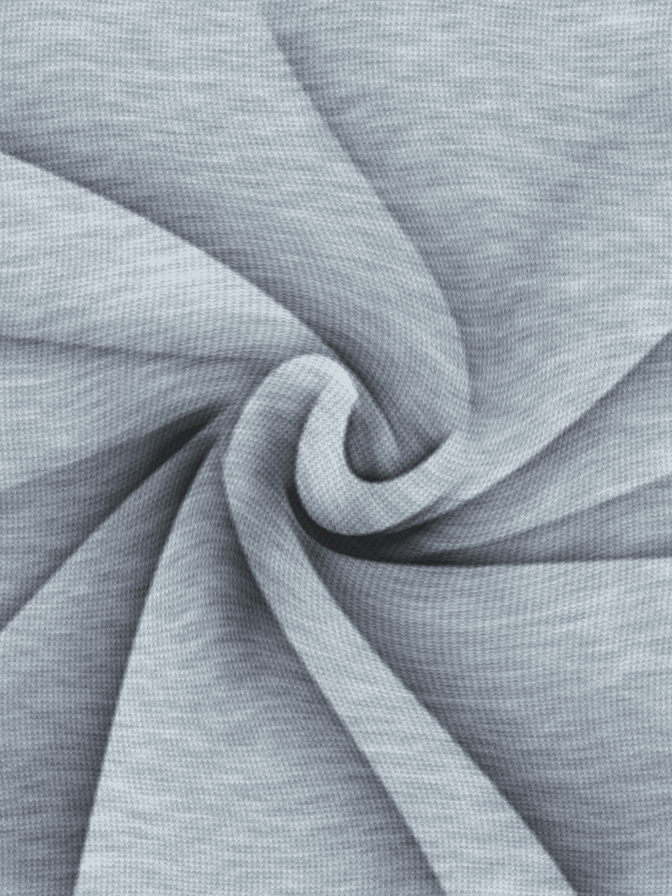
Reproduce this texture procedurally as a WebGL 2 fragment shader.

```glsl
#version 300 es
precision highp float;
uniform vec2 u_resolution;
out vec4 fragColor;

const vec2 SPAN = vec2(5.76, 7.68);      // canvas size in cloth units
const vec2 SWIRL_CENTRE = vec2(3.0, 3.7);
const float SWIRL_TURN = 1.1;
const float BASE_TONE = 0.765;
const float FOLD_DEPTH = 1.4;
const float EDGE_SOFTNESS = 0.03;
const float HEATHER = 0.21;
const float KNIT = 0.062;
const float GRAIN = 0.075;
const float WALES = 20.0;                // stitches per unit
const int SEGMENTS = 18;
const vec3 DEEP = vec3(0.13, 0.14, 0.145);
const vec3 SHADE = vec3(0.42, 0.45, 0.49);
const vec3 CLOTH = vec3(0.65, 0.69, 0.72);
const vec3 LIGHT = vec3(0.82, 0.855, 0.875);

vec2 hash2(vec2 p) {
  vec3 h = fract(p.xyx * vec3(0.1031, 0.103, 0.0973));
  h += dot(h, h.yzx + 33.33);
  return fract((h.xx + h.yz) * h.zy);
}

// Cellular noise: distance to the nearest scattered point
float cellular(vec2 p) {
  vec2 cell = floor(p), f = fract(p);
  float nearest = 2.0;
  for (int i = 0; i < 9; i++) {
    vec2 o = vec2(i % 3 - 1, i / 3 - 1);
    nearest = min(nearest, length(o + hash2(cell + o) - f));
  }
  return nearest;
}

vec2 bezier(vec2 a, vec2 b, vec2 c, vec2 d, float t) {
  float s = 1.0 - t;
  return s * s * s * a + 3.0 * s * s * t * b + 3.0 * s * t * t * c + t * t * t * d;
}

// Tone change beside a crease; sides = (left tone, left width, right tone, right width)
float crease(vec2 p, vec2 a, vec2 b, vec2 c, vec2 d, vec4 sides) {
  float best = 1e5, side = 1.0, along = 0.0;
  vec2 start = a;
  for (int i = 1; i <= SEGMENTS; i++) {
    vec2 end = bezier(a, b, c, d, float(i) / float(SEGMENTS));
    vec2 e = end - start, q = p - start;
    float h = clamp(dot(q, e) / dot(e, e), 0.0, 1.0);
    float dist = length(q - h * e);
    if (dist < best) {
      best = dist;
      side = sign(e.x * q.y - e.y * q.x);
      along = (float(i) - 1.0 + h) / float(SEGMENTS);
    }
    start = end;
  }
  float taper = smoothstep(0.0, 0.14, along) * smoothstep(1.0, 0.86, along);
  vec2 tones = sides.xz * exp(-best / sides.yw);
  return taper * mix(tones.y, tones.x, smoothstep(-EDGE_SOFTNESS, EDGE_SOFTNESS, best * side));
}

// Soft round patch of tone
float patchTone(vec2 p, vec2 centre, vec2 size) {
  vec2 q = (p - centre) / size;
  return exp(-dot(q, q));
}

float folds(vec2 p) {
  float t = 0.0;
  // Upper fold, and the valley to its right
  t += crease(p, vec2(2.1, 7.9), vec2(2.9, 5.9), vec2(4.4, 5.3), vec2(3.95, 3.7), vec4(-0.17, 0.35, -0.03, 0.12));
  t += crease(p, vec2(6.0, 6.9), vec2(4.9, 6.6), vec2(4.6, 5.6), vec2(4.2, 4.4), vec4(-0.08, 0.4, -0.08, 0.4));
  // Left folds
  t += crease(p, vec2(-0.9, 6.7), vec2(1.6, 5.9), vec2(3.4, 4.6), vec2(3.45, 3.6), vec4(-0.24, 0.36, 0.03, 0.5));
  t += crease(p, vec2(-0.9, 4.9), vec2(0.6, 4.75), vec2(1.4, 4.6), vec2(2.5, 4.6), vec4(-0.13, 0.35, -0.24, 0.17));
  t += crease(p, vec2(-0.9, 3.1), vec2(0.5, 3.7), vec2(1.3, 3.9), vec2(2.1, 4.4), vec4(-0.04, 0.2, -0.15, 0.35));
  t += crease(p, vec2(-0.7, 1.5), vec2(0.6, 2.9), vec2(1.2, 3.6), vec2(2.1, 4.3), vec4(-0.22, 0.25, 0.05, 0.25));
  // Lower folds
  t += crease(p, vec2(0.5, -0.6), vec2(1.0, 1.7), vec2(1.3, 3.2), vec2(2.0, 4.1), vec4(-0.31, 0.48, 0.04, 0.3));
  t += crease(p, vec2(1.88, 4.1), vec2(1.85, 2.4), vec2(3.2, 1.6), vec2(4.1, -0.6), vec4(-0.03, 0.2, -0.27, 0.42));
  t += crease(p, vec2(2.4, 3.4), vec2(2.9, 2.0), vec2(4.3, 1.3), vec2(5.3, -0.6), vec4(-0.3, 0.5, -0.03, 0.15));
  // Right folds
  t += crease(p, vec2(6.6, 5.7), vec2(5.0, 4.1), vec2(4.3, 3.3), vec2(3.0, 3.0), vec4(-0.24, 0.25, 0.03, 0.2));
  t += crease(p, vec2(6.6, 4.0), vec2(5.0, 3.3), vec2(4.4, 3.0), vec2(3.4, 2.9), vec4(-0.14, 0.22, 0.03, 0.2));
  // Central roll: outer arch, inner lip, underside and the crease below
  t += crease(p, vec2(1.9, 3.5), vec2(2.0, 4.7), vec2(3.05, 5.1), vec2(3.12, 4.0), vec4(-0.22, 0.18, 0.06, 0.16));
  t += crease(p, vec2(3.12, 4.4), vec2(2.6, 3.45), vec2(3.35, 3.2), vec2(3.98, 4.1), vec4(-0.42, 0.15, 0.02, 0.12));
  t += crease(p, vec2(2.9, 4.5), vec2(2.1, 3.6), vec2(2.65, 2.3), vec2(4.1, 3.7), vec4(-0.02, 0.1, -0.36, 0.16));
  t += crease(p, vec2(2.4, 3.7), vec2(2.55, 2.5), vec2(3.6, 2.85), vec2(6.8, 2.95), vec4(-0.28, 0.13, 0.02, 0.25));
  // Broad hollows and lit crowns
  t -= 0.17 * patchTone(p, vec2(2.33, 3.75), vec2(0.17, 0.5));
  t -= 0.2 * patchTone(p, vec2(3.18, 3.85), vec2(0.11, 0.36));
  t -= 0.14 * patchTone(p, vec2(2.1, 2.6), vec2(0.3, 0.9));
  t -= 0.07 * patchTone(p, vec2(0.0, 0.9), vec2(0.7, 1.2));
  t -= 0.06 * patchTone(p, vec2(5.7, 0.8), vec2(1.3, 1.0));
  t += 0.06 * patchTone(p, vec2(1.5, 5.2), vec2(1.0, 0.35));
  return t;
}

// Fabric coordinates turn with the gathered cloth
vec2 gather(vec2 p) {
  vec2 q = p - SWIRL_CENTRE;
  float a = SWIRL_TURN * exp(-dot(q, q) * 0.45);
  q = mat2(cos(a), sin(a), -sin(a), cos(a)) * q;
  return q + 0.05 * vec2(sin(q.y * 2.3), sin(q.x * 2.1 + q.y));
}

float heather(vec2 q) {
  q.y += 0.02 * sin(q.x * 5.0 + q.y * 3.0);
  return 0.55 * cellular(q * vec2(1.7, 9.0)) + 0.45 * cellular(q * vec2(4.0, 22.0) + 17.0) - 0.46;
}

float knit(vec2 q) {
  float wale = q.x * WALES, slant = abs(fract(wale) - 0.5);
  return 0.6 * (cos(6.2832 * wale) + sin(6.2832 * (q.y * WALES * 1.15 + slant)));
}

void main() {
  vec2 p = gl_FragCoord.xy / u_resolution * SPAN;
  vec2 q = gather(p);
  float tone = max(BASE_TONE + FOLD_DEPTH * folds(p), 0.16);
  float weave = HEATHER * heather(q) + KNIT * knit(q) + GRAIN * (hash2(floor(q * 55.0)).x - 0.5);
  tone += weave * smoothstep(0.0, 0.55, tone);
  vec3 colour = mix(DEEP, SHADE, clamp((tone - 0.14) / 0.31, 0.0, 1.0));
  colour = mix(colour, CLOTH, clamp((tone - 0.45) / 0.24, 0.0, 1.0));
  colour = mix(colour, LIGHT, clamp((tone - 0.69) / 0.17, 0.0, 1.0));
  fragColor = vec4(colour, 1.0);
}
```
